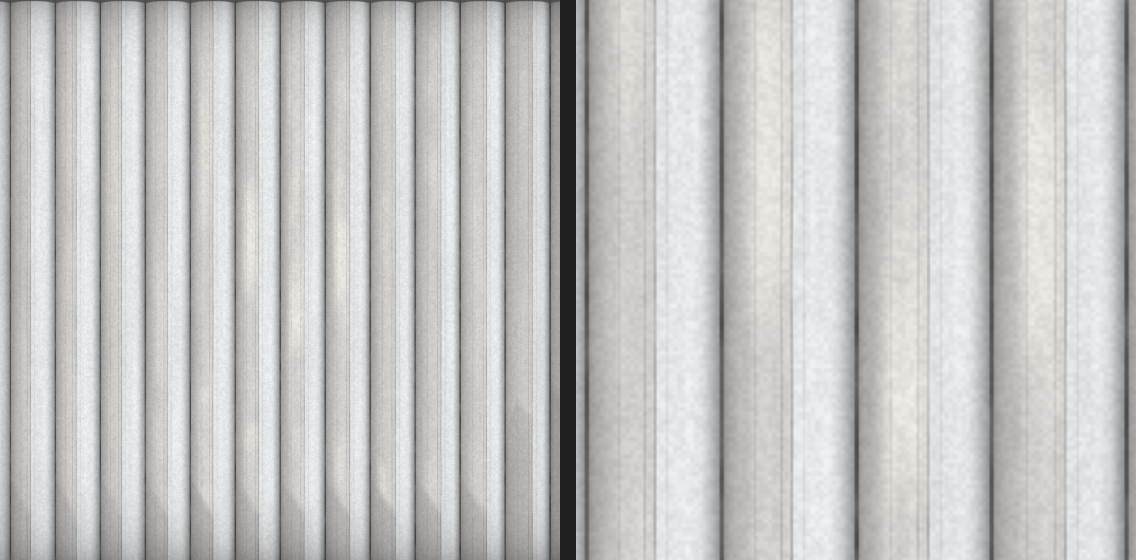
Left: the whole. Right: its middle third, enlarged.
Reproduce this texture procedurally as a three.js fragment shader.

```glsl
varying vec2 vUv;

const float RIBS = 12.45;             // ribs across the canvas
const float FIRST_SEAM = 0.0185;      // x of the first seam
const float CREASE_LEFT = 0.44;       // crease position in a rib, at the left
const float CREASE_DRIFT = 0.17;      // its shift towards the right
const float SEAM_WIDTH = 0.018;       // in rib widths
const float LINE_WIDTH = 0.013;
const float GRAIN = 0.065;
const float STREAKS = 0.035;
const vec3 SHADED_FACE = vec3(0.765, 0.755, 0.748);
const vec3 LIT_FACE = vec3(0.885, 0.895, 0.902);
const vec3 WARM_GLOSS = vec3(0.905, 0.898, 0.875);
const vec3 SEAM_COLOR = vec3(0.29, 0.29, 0.285);

float hash(vec2 p) {
  vec3 q = fract(vec3(p.xyx) * 0.1031);
  q += dot(q, q.yzx + 33.33);
  return fract((q.x + q.y) * q.z);
}

float noise(vec2 p) {
  vec2 i = floor(p);
  vec2 f = fract(p);
  f = f * f * (3.0 - 2.0 * f);
  return mix(mix(hash(i), hash(i + vec2(1.0, 0.0)), f.x),
             mix(hash(i + vec2(0.0, 1.0)), hash(i + vec2(1.0, 1.0)), f.x), f.y);
}

float fbm(vec2 p) {
  float sum = 0.0;
  float gain = 0.5;
  for (int i = 0; i < 4; i++) {
    sum += gain * noise(p);
    p = p * 2.03 + 17.0;
    gain *= 0.5;
  }
  return sum / 0.9375;
}

// Soft vertical line centred on zero
float softLine(float d, float width) {
  return 1.0 - smoothstep(width * 0.3, width * 1.4, abs(d));
}

void main() {
  vec2 uv = vUv;
  float ribX = (uv.x - FIRST_SEAM) * RIBS;
  float rib = floor(ribX);
  float t = ribX - rib;
  float seamDistance = min(t, 1.0 - t);
  float crease = CREASE_LEFT + CREASE_DRIFT * uv.x;
  float across = t / crease;
  float litSide = smoothstep(crease - 0.012, crease + 0.025, t);

  // Shaded left face with blotchy reflected light
  vec3 shaded = SHADED_FACE * mix(0.94, 1.04, smoothstep(0.0, 0.9, across));
  float blotch = smoothstep(0.32, 0.72, fbm(vec2(rib * 7.3 + t * 1.5, uv.y * 7.0)));
  float spread = exp(-pow((uv.x - 0.53) / 0.32, 2.0));
  float band = smoothstep(0.2, 0.55, across) * (1.0 - 0.35 * smoothstep(0.8, 1.0, across));
  float cutoff = 0.145 - 0.065 * across + 0.17 * smoothstep(0.88, 0.93, uv.x);
  float aboveShadow = smoothstep(cutoff - 0.012, cutoff + 0.014, uv.y);
  float upperFade = 1.0 - 0.7 * smoothstep(0.78, 0.98, uv.y);
  float gloss = band * spread * aboveShadow * upperFade * (0.3 + 0.7 * blotch);
  shaded = mix(shaded, WARM_GLOSS, gloss);
  shaded *= mix(0.95, 1.0, aboveShadow);

  // Lit right face, curving away towards the next seam
  float litAcross = clamp((t - crease) / (1.0 - crease), 0.0, 1.0);
  vec3 lit = LIT_FACE * (0.985 + 0.035 * sin(litAcross * 3.14159));
  lit *= 1.0 - 0.2 * smoothstep(0.58, 1.0, litAcross);
  vec3 color = mix(shaded, lit, litSide);

  // Fold lines at the crease
  float wobble = 0.006 * (noise(vec2(rib * 5.0, uv.y * 14.0)) - 0.5);
  float lineWear = 0.5 + 0.5 * noise(vec2(rib * 9.0, uv.y * 40.0));
  color *= 1.0 - 0.17 * lineWear * softLine(t - crease + wobble, LINE_WIDTH);
  color *= 1.0 - 0.10 * lineWear * softLine(t - crease + 0.075 + wobble, LINE_WIDTH);
  color *= 1.0 - 0.05 * softLine(t - crease * 0.48, LINE_WIDTH);
  color *= 1.0 - 0.04 * softLine(t - crease - 0.09, LINE_WIDTH);

  // Seam shadow and broken dark joint
  color *= 1.0 - 0.23 * exp(-seamDistance * 17.0);
  float seamWear = 0.55 + 0.45 * noise(vec2(floor(ribX + 0.5) * 11.0, uv.y * 55.0));
  color = mix(color, SEAM_COLOR, seamWear * softLine(seamDistance, SEAM_WIDTH));

  // Brushed streaks, faint stains and fine grain
  float streak = noise(vec2(uv.x * 230.0, uv.y * 5.0)) - 0.5;
  float stain = fbm(uv * vec2(24.0, 8.0) + 40.0) - 0.5;
  float speckle = noise(uv * 390.0) + 0.5 * noise(uv * 190.0 + 70.0) - 0.75;
  color *= 1.0 + STREAKS * streak + 0.05 * stain + GRAIN * speckle;

  // Darkened borders
  float topDistance = 1.0 - uv.y;
  color *= 1.0 - 0.24 * exp(-topDistance * 26.0);
  color *= 1.0 - 0.23 * exp(-uv.y * 20.0);
  color *= 1.0 - 0.10 * exp(-uv.x * 35.0) - 0.12 * exp(-(1.0 - uv.x) * 28.0);

  // Scalloped upper rim
  float rim = 0.0015 + 0.004 * pow(abs(2.0 * t - 1.0), 3.0);
  color = mix(color, SEAM_COLOR, 0.85 * (1.0 - smoothstep(rim - 0.001, rim + 0.002, topDistance)));

  gl_FragColor = vec4(clamp(color, 0.0, 1.0), 1.0);
}
```
